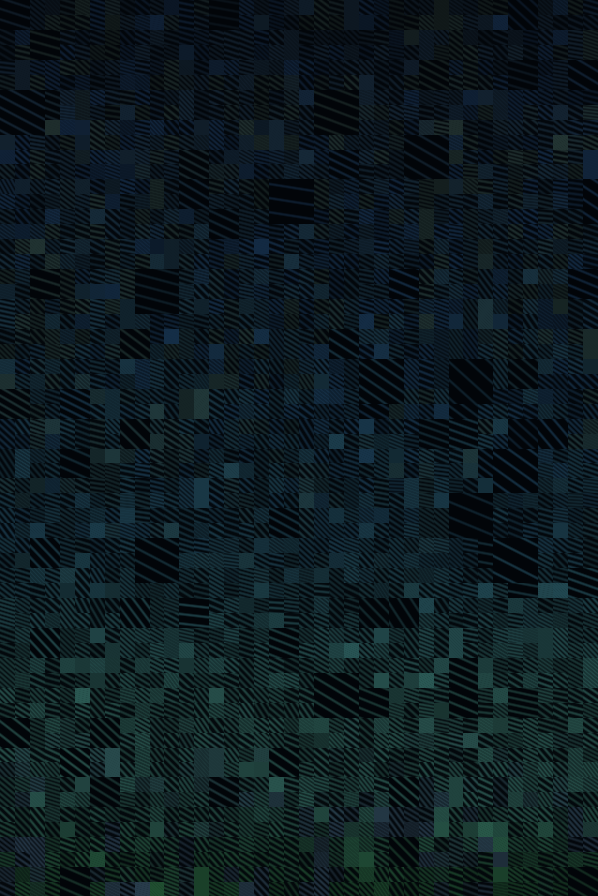
Write a WebGL 2 fragment shader that draws this pattern.

```glsl
#version 300 es
precision highp float;

// A dark mosaic of square blocks, each hatched with thin slanted lines.
// Blocks of one to three grid cells pick their own slope, spacing and tint;
// the tint drifts from navy at the top to sea green at the bottom.

uniform vec2 u_resolution;
out vec4 fragColor;

const float COLUMNS = 40.0;
const float LINE_WIDTH = 0.11;    // in grid cells
const float SOFTNESS = 0.16;      // edge blur, in grid cells
const vec3 GROUND = vec3(0.006, 0.018, 0.034);
const vec3 NAVY   = vec3(0.085, 0.150, 0.210);
const vec3 TEAL   = vec3(0.105, 0.235, 0.290);
const vec3 SEA    = vec3(0.165, 0.340, 0.310);
const vec3 GREEN  = vec3(0.100, 0.270, 0.130);
const vec3 BLUE   = vec3(0.070, 0.165, 0.300);
const vec3 OLIVE  = vec3(0.160, 0.220, 0.170);
const vec3 VIOLET = vec3(0.160, 0.200, 0.310);

float hash(vec2 p, float seed) {
    return fract(sin(dot(p, vec2(127.1, 311.7)) + seed * 74.7) * 43758.5453);
}

float valueNoise(vec2 p, float seed) {
    vec2 i = floor(p);
    vec2 f = smoothstep(0.0, 1.0, fract(p));
    float low = mix(hash(i, seed), hash(i + vec2(1, 0), seed), f.x);
    float high = mix(hash(i + vec2(0, 1), seed), hash(i + vec2(1, 1), seed), f.x);
    return mix(low, high, f.y);
}

// Finds the block holding p: corner in xy, width and height in zw.
vec4 findBlock(vec2 p) {
    for (int i = 3; i > 1; i--) {
        float side = float(i);
        vec2 corner = floor(p / side) * side;
        float chance = i == 3 ? 0.065 : 0.10;
        if (hash(corner, side) < chance) return vec4(corner, side, side);
    }
    vec2 tall = vec2(1.0, 2.0);
    vec2 corner = floor(p / tall) * tall;
    if (hash(corner, 4.0) < 0.2) return vec4(corner, tall);
    return vec4(floor(p), 1.0, 1.0);
}

// Length of line from the origin to x covered by unit-period stripes.
float stripeSum(float x, float share) {
    return floor(x) * share + min(fract(x), share);
}

// Box-filtered parallel lines; slope is an angle below the horizontal.
float hatch(vec2 p, float slope, float spacing, float phase, float blur) {
    float across = dot(p, vec2(-sin(slope), cos(slope))) / spacing + phase;
    float share = min(LINE_WIDTH / spacing, 1.0);
    float reach = 0.5 * blur / spacing;
    return (stripeSum(across + reach, share) - stripeSum(across - reach, share)) / (2.0 * reach);
}

// Line colour from the depth below the top edge (0 to 1) and the block.
vec3 lineColor(float depth, vec2 id) {
    vec3 color = mix(NAVY, TEAL, smoothstep(0.05, 0.55, depth));
    color = mix(color, SEA, smoothstep(0.58, 0.82, depth));
    color = mix(color, GREEN, 0.75 * smoothstep(0.88, 1.0, depth));

    // Scattered accents: blue and olive above, violet near the bottom.
    float pick = 0.7 * hash(id, 5.0) + 0.3 * valueNoise(id * 0.2, 6.0);
    float upper = 1.0 - smoothstep(0.35, 0.75, depth);
    float lower = smoothstep(0.78, 0.95, depth);
    color = mix(color, OLIVE, 0.60 * upper * smoothstep(0.62, 0.75, pick));
    color = mix(color, BLUE, 0.55 * upper * smoothstep(0.42, 0.25, pick));
    color = mix(color, VIOLET, 0.75 * lower * smoothstep(0.55, 0.70, pick));
    float fade = mix(0.75, 1.0, smoothstep(0.0, 0.15, depth));
    return color * fade * mix(0.75, 1.2, hash(id, 7.0));
}

void main() {
    // Grid units, measured down from the top edge.
    float pixel = COLUMNS / u_resolution.x;
    vec2 p = vec2(gl_FragCoord.x, u_resolution.y - gl_FragCoord.y) * pixel;
    float rows = u_resolution.y * pixel;

    vec4 block = findBlock(p);
    vec2 id = block.xy;
    vec2 center = id + 0.5 * block.zw;
    float side = block.z;

    // Slopes drift slowly over the grid and jump a little at each block.
    float turn = 0.5 * valueNoise(center * 0.15, 8.0) + 0.5 * hash(id, 9.0);
    float slope = mix(0.0, 1.15, turn);

    // Larger blocks carry wider spacing; the tightest are almost solid.
    float looseness = pow(hash(id, 10.0), 0.8);
    float wide = step(1.5, side);
    float spacing = mix(mix(0.13, 0.25, wide), 0.41, looseness) * pow(side, 0.8);
    float lines = hatch(p - center, slope, spacing, hash(id, 11.0), max(SOFTNESS, pixel));

    // Tight single cells also get a faint flat fill.
    float tight = (1.0 - wide) * smoothstep(0.35, 0.0, looseness);
    float fill = (1.0 - wide) * 0.06 + 0.25 * tight;
    float depth = clamp(center.y / rows, 0.0, 1.0);
    vec3 color = mix(GROUND, lineColor(depth, id), mix(lines, 1.0, fill));
    fragColor = vec4(color, 1.0);
}
```
